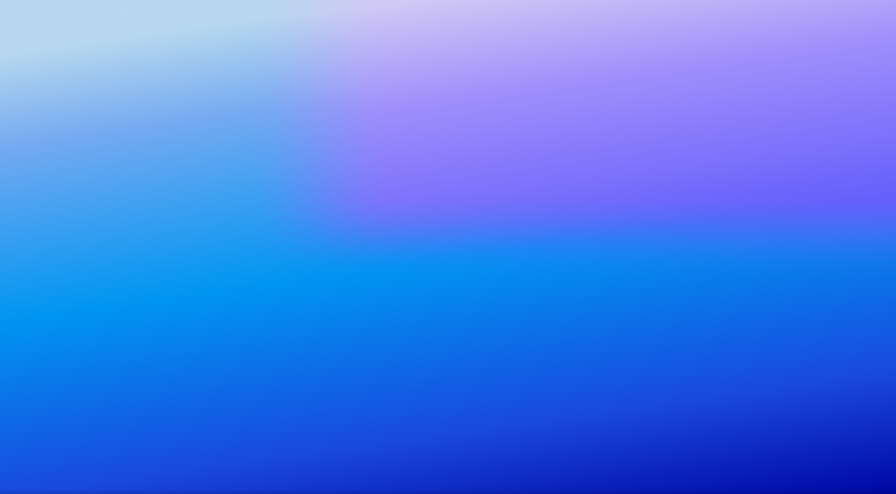
A Shadertoy shader for this background:

```glsl
// Tilted sky-to-navy gradient with a soft violet panel at the upper right.

const float TILT = 0.254;                      // drop of the bands across the canvas
const vec2 PANEL_START = vec2(0.268, 0.430);   // where the violet begins to fade in
const vec2 PANEL_FULL = vec2(0.440, 0.610);    // where the violet is solid
const float BASE_LINE = 0.005;                 // height of the shaded bottom edge
const float BASE_SHADE = 0.12;
const float GRAIN = 0.004;                     // dither against banding

const vec3 PALE = vec3(0.715, 0.845, 0.935);
const vec3 SKY = vec3(0.455, 0.665, 0.945);
const vec3 CYAN = vec3(0.000, 0.585, 0.945);
const vec3 ROYAL = vec3(0.100, 0.280, 0.870);
const vec3 NAVY = vec3(0.000, 0.030, 0.640);

const vec3 LILAC = vec3(0.815, 0.785, 0.960);
const vec3 LAVENDER = vec3(0.625, 0.560, 0.985);
const vec3 VIOLET = vec3(0.400, 0.375, 0.985);

float hash(vec2 p) {
    return fract(sin(dot(p, vec2(12.9898, 78.233))) * 43758.5453);
}

// Position of t between two stops, from 0 to 1
float ramp(float start, float end, float t) {
    return clamp((t - start) / (end - start), 0.0, 1.0);
}

vec3 blueBands(float t) {
    vec3 color = mix(PALE, SKY, ramp(0.11, 0.30, t));
    color = mix(color, CYAN, ramp(0.30, 0.65, t));
    color = mix(color, ROYAL, ramp(0.65, 1.01, t));
    return mix(color, NAVY, ramp(1.01, 1.25, t));
}

vec3 violetBands(float t) {
    vec3 color = mix(LILAC, LAVENDER, ramp(0.12, 0.33, t));
    return mix(color, VIOLET, ramp(0.33, 0.65, t));
}

void mainImage(out vec4 fragColor, in vec2 fragCoord) {
    vec2 uv = fragCoord / iResolution.xy;
    float t = 1.0 - uv.y + TILT * uv.x;

    // Panel with blurred left and lower edges
    vec2 fade = smoothstep(PANEL_START, PANEL_FULL, uv);
    vec3 color = mix(blueBands(t), violetBands(t), fade.x * fade.y);

    // Thin shade along the bottom
    color *= 1.0 - BASE_SHADE * (1.0 - smoothstep(0.0, 2.0 * BASE_LINE, uv.y));

    color += (hash(fragCoord) - 0.5) * GRAIN;
    fragColor = vec4(color, 1.0);
}
```
